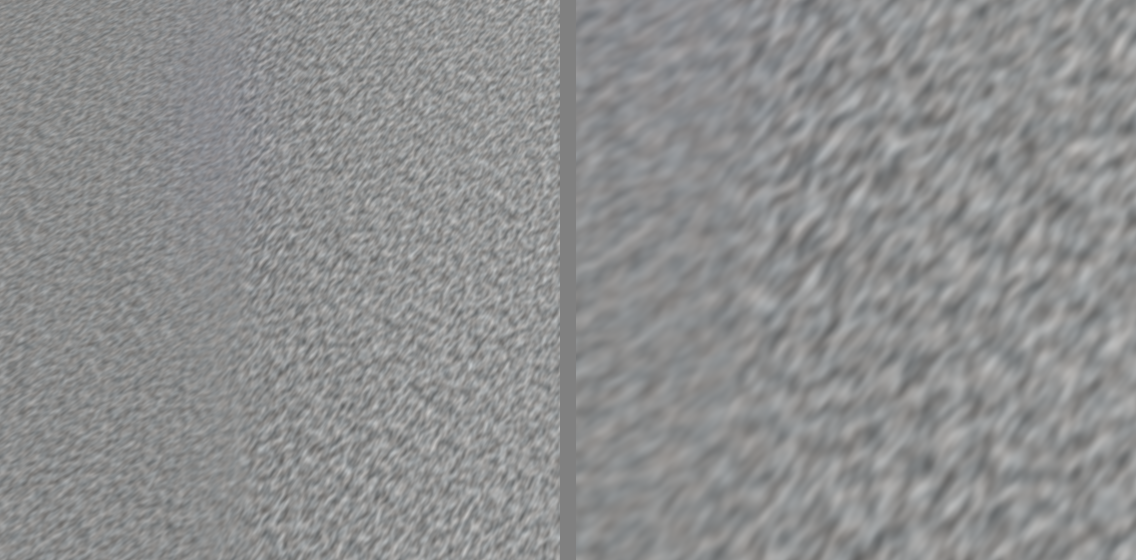
Left: the whole. Right: its middle third, enlarged.
This texture is drawn by a three.js fragment shader. Its source:

```glsl
varying vec2 vUv;

vec2 randomDirection(vec2 cell) {
  float turn = 6.2832 * fract(sin(dot(cell, vec2(127.1, 311.7))) * 43758.5453);
  return vec2(cos(turn), sin(turn));
}

// Gradient noise centred on zero
float noise(vec2 p) {
  vec2 cell = floor(p);
  vec2 f = fract(p);
  vec2 blend = f * f * f * (f * (f * 6.0 - 15.0) + 10.0);
  vec2 right = vec2(1.0, 0.0);
  vec2 up = vec2(0.0, 1.0);
  float low = mix(dot(randomDirection(cell), f),
                  dot(randomDirection(cell + right), f - right), blend.x);
  float high = mix(dot(randomDirection(cell + up), f - up),
                   dot(randomDirection(cell + 1.0), f - 1.0), blend.x);
  return mix(low, high, blend.y);
}

vec2 rotate(vec2 p, float angle) {
  float c = cos(angle);
  float s = sin(angle);
  return vec2(c * p.x + s * p.y, c * p.y - s * p.x);
}

// Short fibres stretched along one direction, in two sizes
float fibres(vec2 p, float angle, float stretch) {
  vec2 coarse = rotate(p, angle) * vec2(88.0 / stretch, 88.0);
  vec2 fine = rotate(p, angle + 0.12) * vec2(150.0 / stretch, 150.0);
  return noise(coarse + 7.3) + 0.7 * noise(fine + 31.7);
}

void main() {
  // Receding plane: grain gets finer toward the top
  vec2 ground = 1.8 * (vUv - vec2(0.5, 0.0)) / (1.8 - 0.5 * vUv.y);
  ground += 0.002 * vec2(noise(ground * 30.0), noise(ground * 30.0 + 50.0));

  // Two nap directions meet at a smoother seam
  float seamOffset = vUv.x - (0.40 - 0.03 * vUv.y) + 0.06 * noise(vUv * 9.0);
  float rightSide = smoothstep(-0.09, 0.09, seamOffset);
  float seam = exp(-pow(seamOffset / 0.06, 2.0));
  float leftGrain = fibres(ground, 0.6, 2.0);
  float rightGrain = fibres(ground + 3.0, 0.9, 2.4);
  float grain = mix(leftGrain, rightGrain, rightSide);
  float contrast = mix(0.135, 0.2, rightSide) * (1.0 - 0.2 * seam);
  contrast *= 1.07 - 0.16 * vUv.y;

  // Broad light and faint blotches
  float light = 0.541 + 0.045 * smoothstep(0.2, 0.95, vUv.x);
  light += 0.012 * noise(rotate(vUv, 0.6) * vec2(8.0, 17.0));

  // Slight cool and warm tints in the grey
  vec3 color = vec3(light + contrast * grain);
  float tint = noise(rotate(ground, 0.7) * vec2(40.0, 75.0) + 90.0);
  color += tint * vec3(0.02, -0.003, -0.018);
  vec2 fromPatch = (vUv - vec2(0.39, 0.78)) * vec2(9.0, 4.5);
  color += exp(-dot(fromPatch, fromPatch)) * vec3(-0.004, -0.004, 0.014);
  color += vec3(-0.002, 0.001, 0.0);

  gl_FragColor = vec4(color, 1.0);
}
```
